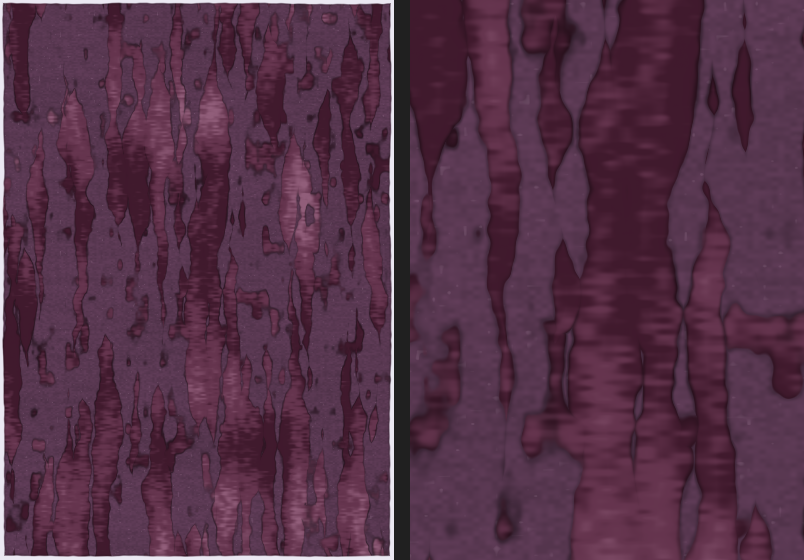
Left: the whole. Right: its middle third, enlarged.
Reproduce this texture procedurally as a Shadertoy shader.

```glsl
// A plum rug with ragged vertical drips of glossy pile on a matte ground.
// Each column is a wavering line whose width swells and vanishes with noise;
// small flecks, woven rows, a carved outline and a pale margin complete it.

const vec3 MARGIN_COLOR = vec3(0.92, 0.91, 0.95);
const vec3 GROUND_COLOR = vec3(0.35, 0.22, 0.32);
const vec3 PILE_DARK    = vec3(0.25, 0.10, 0.175);
const vec3 PILE_MID     = vec3(0.395, 0.205, 0.305);
const vec3 PILE_LIGHT   = vec3(0.57, 0.37, 0.48);

const float COLUMN_STEP  = 0.047;  // spacing of drips, canvas width = 1
const float DRIP_WIDTH   = 0.082;  // half-width gained per unit of swell
const float DRIP_CUTOFF  = 0.42;   // swell below this leaves a gap
const float EDGE_RAGGED  = 0.011;
const float FLECK_CUTOFF = 0.77;
const float GROOVE_SIZE  = 0.0022;
const float GROOVE_DEPTH = 0.34;
const float MARGIN_SIZE  = 0.009;

float hash(vec2 p) {
    return fract(sin(dot(p, vec2(127.1, 311.7))) * 43758.5453);
}

float noise(vec2 p) {
    vec2 i = floor(p), f = fract(p);
    f = f * f * (3.0 - 2.0 * f);
    return mix(mix(hash(i), hash(i + vec2(1, 0)), f.x),
               mix(hash(i + vec2(0, 1)), hash(i + vec2(1, 1)), f.x), f.y);
}

// Positive inside a drip, negative outside, roughly a distance
float dripField(vec2 p) {
    float column = floor(p.x / COLUMN_STEP);
    float field = -1.0;
    for (float k = -2.0; k <= 2.0; k++) {
        float id = column + k;
        float shift = hash(vec2(id, 5.0));
        float y = p.y + shift * 3.0;
        float center = (id + 0.25 + 0.5 * shift) * COLUMN_STEP
                     + 0.026 * (noise(vec2(id + 60.0, y * 5.0)) - 0.5)
                     + 0.012 * (noise(vec2(id + 120.0, y * 21.0)) - 0.5);
        float swell = 0.72 * noise(vec2(id + 180.0, y * 3.6))
                    + 0.28 * noise(vec2(id + 240.0, y * 14.0));
        float halfWidth = DRIP_WIDTH * (swell - DRIP_CUTOFF);
        field = max(field, halfWidth - abs(p.x - center));
    }
    float ragged = 0.6 * noise(p * vec2(55.0, 38.0)) + 0.4 * noise(p * vec2(120.0, 85.0));
    return field + EDGE_RAGGED * (ragged - 0.5);
}

// Small stray patches between the drips
float fleckField(vec2 p) {
    float patchy = noise(p * vec2(46.0, 24.0) + 31.0);
    float ragged = noise(p * vec2(110.0, 80.0) + 9.0) - 0.5;
    float region = noise(p * vec2(6.0, 4.0) + 77.0) - 0.5;
    return 0.028 * (patchy - FLECK_CUTOFF + 0.16 * ragged + 0.16 * region);
}

// Glossy pile: broad sheen broken by short horizontal threads
vec3 pileColor(vec2 p, float depth) {
    float sheen = 0.55 * noise(p * vec2(17.0, 7.0) + 13.0)
                + 0.45 * noise(p * vec2(4.0, 3.5) + 41.0);
    float thread = noise(p * vec2(62.0, 210.0)) - 0.5;
    float tuft = noise(p * vec2(75.0, 48.0) + 3.0) - 0.5;
    float tone = 0.5 + 1.35 * (sheen - 0.52) + 0.32 * thread + 0.24 * tuft;
    tone += 7.0 * clamp(depth, 0.0, 0.025) - 0.08;
    tone -= 0.25 * (1.0 - smoothstep(0.05, 0.13, p.x));
    vec3 color = mix(PILE_DARK, PILE_MID, smoothstep(0.12, 0.55, tone));
    return mix(color, PILE_LIGHT, smoothstep(0.55, 1.05, tone));
}

// Matte ground: faint rows, worn patches and pale lint
vec3 groundColor(vec2 p) {
    float grain = noise(p * vec2(190.0, 260.0)) - 0.5;
    float rows = noise(p * vec2(14.0, 130.0)) - 0.5;
    float wear = noise(p * vec2(5.0, 7.0) + 20.0) - 0.5;
    float lint = smoothstep(0.86, 1.0, noise(p * vec2(150.0, 180.0) + 50.0));
    vec3 color = GROUND_COLOR * (1.0 + 0.14 * grain + 0.07 * rows + 0.08 * wear);
    return color + 0.07 * lint;
}

void mainImage(out vec4 fragColor, in vec2 fragCoord) {
    float pixel = 1.0 / iResolution.x;
    vec2 p = fragCoord * pixel;
    vec2 size = iResolution.xy * pixel;

    // Drips and flecks over the ground
    float field = max(dripField(p), fleckField(p));
    float pile = smoothstep(-0.8 * pixel, 0.8 * pixel, field);
    vec3 color = mix(groundColor(p), pileColor(p, field), pile);

    // Carved outline, deeper in some places than others
    float groove = exp(-pow(field / GROOVE_SIZE, 2.0));
    float carving = 0.35 + 0.9 * noise(p * vec2(32.0, 24.0) + 88.0);
    color *= 1.0 - GROOVE_DEPTH * groove * carving;

    // Slightly uneven rug edge against the pale margin
    vec2 inset = min(p, size - p);
    float wobble = 0.005 * (noise(p * 9.0) - 0.5) + 0.002 * (noise(p * 70.0) - 0.5);
    float border = min(inset.x, inset.y) - MARGIN_SIZE + wobble;
    color *= 1.0 - 0.18 * (1.0 - smoothstep(0.0, 0.007, border));
    color = mix(MARGIN_COLOR, color, smoothstep(-pixel, pixel, border));

    fragColor = vec4(color, 1.0);
}
```
